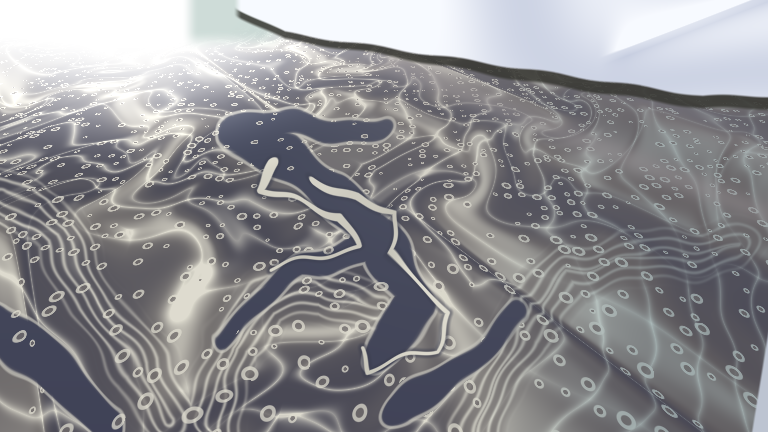
Write a Shadertoy shader that draws this texture.

```glsl
// Marbled oily water in perspective, with a glare at the upper left and pale cloth behind.
// Chains of tapered capsules place pools, silver threads and striped currents;
// warped layered sines add the marbling and cellular noise adds the bubbles.

// x, y, half width; a negative width starts a new chain
const vec3 POOLS[14] = vec3[14](
    vec3(.88, .70, -.02), vec3(.53, .71, .03), vec3(.66, .63, .045), vec3(.77, .56, .05),
    vec3(.87, .45, .04), vec3(.70, .375, .022), vec3(.50, .22, .014),
    vec3(.87, .45, -.04), vec3(.97, .30, .04), vec3(.88, .19, .045),
    vec3(-.02, .26, -.05), vec3(.25, .03, .04),
    vec3(.93, .04, -.035), vec3(1.2, .27, .02));
const vec3 THREADS[14] = vec3[14](
    vec3(.646, .62, -.012), vec3(.60, .558, .006), vec3(.70, .525, .004),
    vec3(.78, .505, .009), vec3(.824, .435, .004), vec3(.64, .373, .003),
    vec3(.73, .58, -.008), vec3(.824, .55, .008), vec3(.91, .497, .004),
    vec3(.90, .412, .004), vec3(1.04, .28, .004), vec3(1., .19, .003),
    vec3(.856, .143, .004), vec3(.825, .20, .003));
const vec3 CURRENTS[14] = vec3[14](
    vec3(0., .56, -.01), vec3(.13, .46, .01), vec3(.22, .30, .01), vec3(.33, .15, .01),
    vec3(.40, .02, .01),
    vec3(.50, .02, -.01), vec3(.53, .20, .01), vec3(.62, .30, .01), vec3(.74, .335, .01),
    vec3(.88, .29, .005),
    vec3(1.1, 0., -.01), vec3(1.2, .22, .01), vec3(1.32, .38, .01), vec3(1.7, .43, .005));

float chainDistance(vec2 p, vec3 nodes[14]) {
    float d = 9.;
    for (int i = 1; i < 14; i++) {
        if (nodes[i].z < 0.) continue;
        vec3 a = nodes[i - 1], b = nodes[i];
        vec2 ab = b.xy - a.xy, ap = p - a.xy;
        float h = clamp(dot(ap, ab) / dot(ab, ab), 0., 1.);
        d = min(d, length(ap - ab * h) - mix(abs(a.z), b.z, h));
    }
    return d;
}

float hash(vec2 c) { return fract(sin(dot(c, vec2(127.1, 311.7))) * 4375.5); }

// Distance to the nearest cell centre, and that cell's random value
vec2 cells(vec2 p) {
    vec2 best = vec2(9., 0.);
    for (int j = -1; j <= 1; j++)
        for (int i = -1; i <= 1; i++) {
            vec2 c = floor(p) + vec2(i, j);
            float id = hash(c);
            float d = length(c + .2 + .6 * vec2(id, hash(c + 17.)) - p);
            if (d < best.x) best = vec2(d, id);
        }
    return best;
}

vec3 waterColor(vec2 p) {
    // Ground plane and its swirling warp
    vec2 ground = 3. * vec2(p.x - .9, 1.) / (1.3 - p.y), swirl = ground;
    for (float k = 1.; k < 5.; k++)
        swirl += .55 / k * sin(k * 1.8 * swirl.yx + vec2(1.3, 4.1) * k);
    vec2 bent = p + .010 * sin(23. * p.yx + vec2(0., 2.)) + .005 * sin(51. * p.yx + 1.);
    float pool = chainDistance(bent, POOLS);
    float thread = chainDistance(bent, THREADS);
    float current = chainDistance(bent, CURRENTS);
    float open = smoothstep(-.004, .012, pool);
    float right = smoothstep(1., 1.55, p.x);

    // Marbled film: brown stain, silver patches and fine ridges
    float film = .5 + .5 * sin(2.3 * swirl.x + 3.1 * swirl.y);
    float ridges = pow(1. - abs(sin(3.5 * swirl.x - 2. * swirl.y + 22. * pool)), 5.);
    ridges += .7 * pow(1. - abs(sin(5. * swirl.y + 1.5 * swirl.x)), 6.);
    float patches = smoothstep(.6, 1., film) * (.5 + .5 * sin(9. * swirl.x + 4. * ground.y));
    float stripes = pow(.5 + .5 * sin(260. * current + 3. * film), 3.);
    float stream = smoothstep(.075, .03, current);
    float silver = mix(ridges * .75 + patches * .65, stripes * .85, stream * .75);
    silver *= mix(1., .6, right);

    vec3 dark = mix(vec3(.25, .26, .34), vec3(.28, .30, .37), p.y);
    vec3 stain = mix(vec3(.33, .31, .32), vec3(.50, .48, .46), film * (1. - .6 * right));
    vec3 col = mix(dark, stain, open * (.45 + .4 * film));
    vec3 shine = mix(vec3(.87, .86, .81), vec3(.66, .72, .72), right);
    col = mix(col, shine, clamp(silver, 0., 1.) * open);

    // Bubbles: pale rims around darker cores
    vec2 cell = cells(ground * vec2(7., 8.) + .6 * swirl);
    float radius = .10 + .22 * fract(cell.y * 7.);
    float present = step(mix(.9, .5, open), cell.y);
    float disc = smoothstep(radius + .06, radius, cell.x) * present;
    float core = smoothstep(radius * .7, radius * .5, cell.x);
    col = mix(col, mix(shine, vec3(.34, .32, .33), core * .8), disc * .75);

    // Rims of pools and the silver threads
    col = mix(col, shine, .6 * smoothstep(.006, .001, abs(pool - .006)) * (1. - right));
    col = mix(col, dark * .85, .5 * smoothstep(.012, .003, thread));
    return mix(col, shine * (.9 + .12 * film), smoothstep(.003, -.001, thread));
}

vec3 clothColor(vec2 p) {
    float folds = .5 + .5 * sin(7. * p.x + 15. * p.y + 2. * sin(5. * p.x - 6. * p.y));
    float lit = .25 + .5 * folds + smoothstep(1.15, .75, p.x);
    float crease = p.y - .884 - .385 * (p.x - 1.435);
    lit += smoothstep(1.38, 1.46, p.x) * (smoothstep(-.004, .004, crease) * exp(-max(crease, 0.) * 25.)
        - .35 * exp(-abs(crease + .02) * 50.));
    return mix(vec3(.75, .78, .86), vec3(.97, .98, 1.), clamp(lit, 0., 1.));
}

void mainImage(out vec4 fragColor, in vec2 fragCoord) {
    vec2 p = fragCoord / iResolution.y;
    float soft = 1.5 / iResolution.y;
    float edge = max(.925 - .152 * (p.x - .66), .778) + .35 * max(.66 - p.x, 0.);
    edge += .003 * sin(31. * p.x);
    vec3 col = waterColor(p);

    // Reflected cloth and its slanting streaks
    float haze = .42 * exp(-4.5 * max(edge - p.y, 0.)) * smoothstep(.5, 1., p.x);
    float slant = p.y + .4 * p.x;
    haze += .3 * exp(-pow((slant - 1.213) / .03, 2.)) * smoothstep(.8, .95, p.x);
    haze += .1 * sin(38. * slant) * smoothstep(1.15, 1.3, slant) * smoothstep(.8, 1., p.x);
    col = mix(col, vec3(.60, .58, .59), clamp(haze, 0., .75));

    // Glare over the far left water
    float glare = smoothstep(.55, .93, p.y - .2 * max(p.x - .35, 0.) + .03 * sin(5. * p.x));
    glare *= smoothstep(1.5, .5, p.x);
    col = mix(col * (1. + .5 * glare), vec3(1.), glare * glare);
    float sheen = smoothstep(.42, .46, p.x) * smoothstep(.68, .6, p.x) * smoothstep(.88, .93, p.y);
    col = mix(col, vec3(.76, .83, .81), sheen * .8);

    // Cloth with a dark waterline, and the pale strip at the lower right
    float cloth = smoothstep(.54, .56, p.x);
    float rim = .008 + .006 * smoothstep(.8, 1.3, p.x);
    col = mix(col, vec3(.21, .21, .19), .85 * cloth * smoothstep(rim + .006, rim - .004, abs(p.y - edge + rim)));
    col = mix(col, clothColor(p), cloth * smoothstep(-soft, soft, p.y - edge));
    float strip = p.x - 1.741 - .164 * p.y;
    col = mix(col, vec3(.74, .77, .82), smoothstep(-soft, soft, strip) * step(p.y, .3));
    fragColor = vec4(clamp(col, 0., 1.), 1.);
}
```
